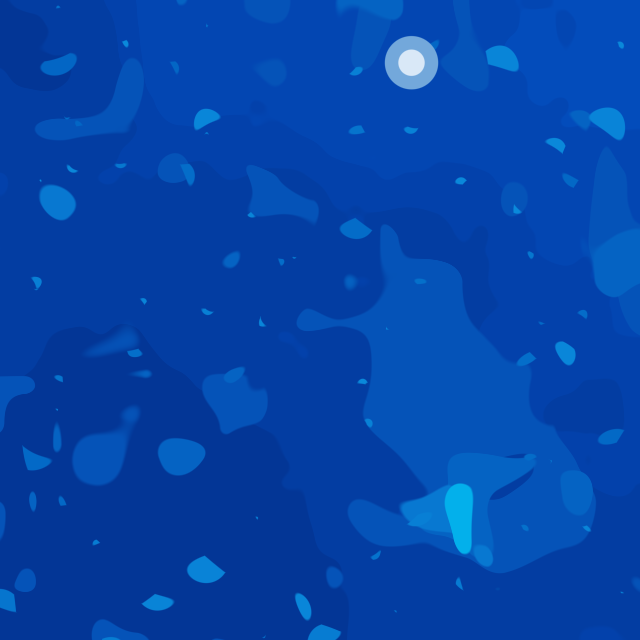
A WebGL 2 fragment shader for this background:

```glsl
#version 300 es
precision highp float;

uniform vec2 u_resolution;
out vec4 fragColor;

// Water tones, darkest to lightest, and the levels where they change
const vec3 WATER[5] = vec3[5](
    vec3(0.01, 0.212, 0.59), vec3(0.01, 0.24, 0.635), vec3(0.01, 0.255, 0.67),
    vec3(0.01, 0.274, 0.70), vec3(0.01, 0.30, 0.735));
const float WATER_LEVEL[4] = float[4](1.0, 1.62, 1.95, 2.7);

// Patch tones, from the outer layer to the core
const vec3 PATCH[4] = vec3[4](
    vec3(0.02, 0.325, 0.72), vec3(0.02, 0.39, 0.765),
    vec3(0.03, 0.47, 0.82), vec3(0.01, 0.69, 0.92));
const float PATCH_SCALE = 13.0;
const float PATCH_CUTOFF = 0.80;
const float PATCH_STEP = 0.12;

// Patch clusters: centre, radius, strength
const vec4 CLUSTERS[4] = vec4[4](
    vec4(0.74, 0.18, 0.13, 0.50), vec4(0.25, 0.35, 0.07, 0.40),
    vec4(0.95, 0.57, 0.10, 0.34), vec4(0.12, 0.69, 0.05, 0.34));

// Chips and specks
const vec3 CHIP_DIM = vec3(0.01, 0.40, 0.77);
const vec3 CHIP_BRIGHT = vec3(0.04, 0.54, 0.86);
const float CHIP_CELLS = 8.0;
const float CHIP_CHANCE = 0.80;
const vec2 CHIP_LENGTH = vec2(0.006, 0.034);
const float SPECK_CELLS = 9.0;
const float SPECK_CHANCE = 0.22;
const vec2 SPECK_LENGTH = vec2(0.002, 0.005);

// Disc with halo
const vec2 DISC_CENTRE = vec2(0.643, 0.902);
const float HALO_RADIUS = 0.0417;
const float DISC_RADIUS = 0.0206;
const vec3 HALO_COLOUR = vec3(0.45, 0.66, 0.86);
const vec3 DISC_COLOUR = vec3(0.85, 0.91, 0.97);

vec4 hash4(vec2 p) {
    vec4 q = fract(p.xyxy * vec4(0.1031, 0.1030, 0.0973, 0.1099));
    q += dot(q, q.wzxy + 33.33);
    return fract((q.xxyz + q.yzzw) * q.zywx);
}

float noise(vec2 p) {
    vec2 i = floor(p), f = fract(p);
    vec2 u = f * f * (3.0 - 2.0 * f);
    float low = mix(hash4(i).x, hash4(i + vec2(1, 0)).x, u.x);
    float high = mix(hash4(i + vec2(0, 1)).x, hash4(i + vec2(1, 1)).x, u.x);
    return mix(low, high, u.y);
}

// Coverage of the inside of a shape, d < 0
float fill(float d, float soft) {
    return 1.0 - smoothstep(-soft, soft, d);
}

// Broad light field, roughened at its contours
float waterTone(vec2 p) {
    float tone = 1.42;
    tone += 0.85 * smoothstep(0.62, 0.9, p.y) * smoothstep(0.05, 0.3, p.x);
    tone += 0.75 * smoothstep(0.6, 1.0, p.x) * smoothstep(0.15, 0.75, p.y);
    tone -= 1.0 - smoothstep(0.2, 0.58, distance(p, vec2(0.15, 0.03)));
    tone -= 0.6 * (1.0 - smoothstep(0.05, 0.25, distance(p, vec2(0.06, 0.95))));
    float rough = 0.45 * noise(p * 5.0 + 3.0) + 0.33 * noise(p * 11.0 + 17.0)
                + 0.2 * noise(p * 25.0 + 41.0);
    return tone + 0.9 * (rough - 0.49);
}

float clusterDensity(vec2 p) {
    float density = 0.0;
    for (int i = 0; i < 4; i++) {
        vec2 d = (p - CLUSTERS[i].xy) * vec2(0.8, 1.0) / CLUSTERS[i].z;
        density += CLUSTERS[i].w * exp(-dot(d, d));
    }
    return density;
}

// Bent ellipse, trimmed by a straight cut
float chipDistance(vec2 q, float size, vec4 shape) {
    float angle = mix(-1.3, 0.7, shape.x);
    float c = cos(angle), s = sin(angle);
    q = vec2(c * q.x + s * q.y, c * q.y - s * q.x);
    vec2 radii = size * vec2(1.0, mix(0.38, 0.7, shape.y));
    q.y += (shape.z - 0.5) * q.x * q.x / size;
    float d = (length(q / radii) - 1.0) * radii.y;
    float cut = 6.2832 * shape.w;
    return max(d, dot(q, vec2(cos(cut), sin(cut))) - size * mix(0.1, 0.8, shape.z));
}

// One jittered chip per grid cell
vec3 scatter(vec3 colour, vec2 p, float cells, float chance, vec2 sizes, float soft) {
    vec2 home = floor(p * cells);
    for (int y = -1; y <= 1; y++)
    for (int x = -1; x <= 1; x++) {
        vec2 cell = home + vec2(x, y);
        vec4 place = hash4(cell + 71.0 + cells);
        vec4 shape = hash4(cell + 139.0 + cells);
        float size = mix(sizes.x, sizes.y, place.z * place.z);
        float d = chipDistance(p - (cell + place.xy) / cells, size, shape);
        vec3 tint = mix(CHIP_DIM, CHIP_BRIGHT, fract(shape.y * 7.0));
        colour = mix(colour, tint, fill(d, soft) * step(place.w, chance));
    }
    return colour;
}

void main() {
    vec2 p = gl_FragCoord.xy / u_resolution.y;
    float soft = 0.75 / u_resolution.y;

    // Water
    float tone = waterTone(p);
    vec3 colour = WATER[0];
    for (int i = 0; i < 4; i++)
        colour = mix(colour, WATER[i + 1], fill(WATER_LEVEL[i] - tone, soft * 6.0));

    // Layered patches
    float density = clusterDensity(p);
    vec2 warp = vec2(noise(p * 9.0 + 5.0), noise(p * 9.0 + 57.0)) - 0.5;
    for (int i = 0; i < 4; i++) {
        float layer = float(i);
        float grain = noise((p + 0.09 * warp) * PATCH_SCALE + 23.7 * (layer + 1.0));
        float edge = PATCH_CUTOFF + PATCH_STEP * layer - density - grain;
        colour = mix(colour, PATCH[i], fill(edge, soft * PATCH_SCALE));
    }

    // Chips and specks
    colour = scatter(colour, p, CHIP_CELLS, CHIP_CHANCE, CHIP_LENGTH, soft);
    colour = scatter(colour, p, SPECK_CELLS, SPECK_CHANCE, SPECK_LENGTH, soft);

    // Disc
    float r = distance(p, DISC_CENTRE);
    colour = mix(colour, HALO_COLOUR, fill(r - HALO_RADIUS, soft));
    colour = mix(colour, DISC_COLOUR, fill(r - DISC_RADIUS, soft));

    fragColor = vec4(colour, 1.0);
}
```
